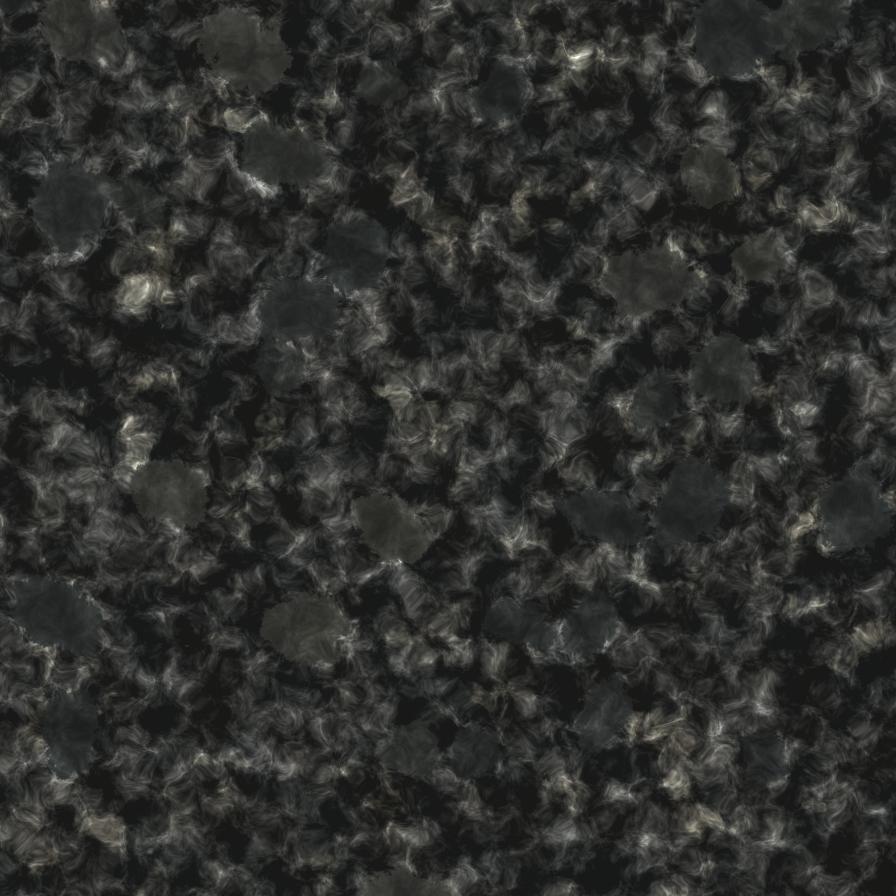
Reproduce this texture procedurally as a three.js fragment shader.

```glsl
varying vec2 vUv;

vec2 hash2(vec2 p) {
  vec3 q = fract(p.xyx * vec3(0.1031, 0.1030, 0.0973));
  q += dot(q, q.yzx + 33.33);
  return fract((q.xx + q.yz) * q.zy);
}

mat2 rotation(float angle) {
  float c = cos(angle), s = sin(angle);
  return mat2(c, s, -s, c);
}

float cornerSlope(vec2 cell, vec2 offset) {
  float angle = 6.2832 * hash2(cell + 71.0).x;
  return dot(vec2(cos(angle), sin(angle)), offset);
}

float gradientNoise(vec2 p) {
  vec2 i = floor(p), f = fract(p);
  vec2 u = f * f * f * (f * (f * 6.0 - 15.0) + 10.0);
  vec2 e = vec2(1.0, 0.0);
  return mix(
    mix(cornerSlope(i, f), cornerSlope(i + e, f - e), u.x),
    mix(cornerSlope(i + e.yx, f - e.yx), cornerSlope(i + 1.0, f - 1.0), u.x), u.y);
}

float fbm(vec2 p) {
  float sum = 0.0, amplitude = 1.0;
  for (int i = 0; i < 5; i++) {
    sum += amplitude * gradientNoise(p);
    p = mat2(1.6, 1.2, -1.2, 1.6) * p + 17.3;
    amplitude *= 0.7;
  }
  return sum;
}

// Rounded, ragged crystals scattered over a jittered grid
vec3 addCrystals(vec3 rock, vec2 uv, float grit) {
  vec2 p = uv * 8.0;
  float ragged = 0.45 * gradientNoise(p * 2.3) + 0.3 * fbm(p * 5.0 + 9.0);
  for (int y = -1; y <= 1; y++) {
    for (int x = -1; x <= 1; x++) {
      vec2 cell = floor(p) + vec2(float(x), float(y));
      vec2 kind = hash2(cell + 13.0);
      vec2 shape = hash2(cell + 57.0);
      vec2 center = cell + 0.5 + 0.7 * (hash2(cell + 31.0) - 0.5);
      float radius = mix(0.23, 0.43, shape.x);
      vec2 q = rotation(shape.y * 2.4 - 1.6) * (p - center);
      q /= radius * vec2(1.0, mix(0.55, 0.95, kind.y));
      float edge = length(q) + ragged;
      float present = step(kind.x, 0.5);

      // Broken pale rim, then a calm, faintly mottled face
      float rim = smoothstep(0.75, 1.0, edge) * smoothstep(1.35, 1.05, edge);
      rock *= 1.0 + 0.35 * present * rim * smoothstep(-0.2, 0.3, grit);
      vec3 face = mix(vec3(0.135, 0.15, 0.148), vec3(0.235, 0.232, 0.207), shape.y * kind.y * 1.3);
      face *= exp(0.28 * grit) * (1.0 + 0.2 * smoothstep(0.5, 1.0, edge));
      float cover = present * smoothstep(1.06, 0.9, edge) * mix(0.55, 0.9, shape.x);
      rock = mix(rock, face, cover);
    }
  }
  return rock;
}

void main() {
  vec2 uv = vUv;
  vec2 warp = vec2(gradientNoise(uv * 34.0), gradientNoise(uv * 34.0 + 40.0));
  vec2 bent = uv + 0.014 * warp;

  // Crumbly mineral grit over broad light and dark regions
  float grit = fbm(bent * 23.0 + 5.0);
  float broad = fbm(uv * 4.5 + 23.0);
  float tone = 1.12 * grit + 0.38 * broad;

  // Thin pale threads between the grains
  float thread = smoothstep(0.09, 0.0, abs(gradientNoise(bent * 31.0 + 80.0)));
  tone += 0.28 * thread * smoothstep(-0.05, 0.35, gradientNoise(uv * 10.0 + 60.0) + 0.4 * grit);

  // Warm feldspar patches
  float patchMask = smoothstep(0.32, 0.62, fbm(uv * 8.5 + 130.0) + 0.15 * grit);
  tone += 0.42 * patchMask;

  float light = 0.075 + 0.925 * 0.163 * exp(tone) - 0.065 * exp(-0.5 * tone);
  light = max(light, 0.095);
  vec3 tint = mix(vec3(0.965, 1.01, 0.965), vec3(1.01, 1.01, 0.965), smoothstep(0.12, 0.28, light));
  tint = mix(tint, vec3(1.04, 1.02, 0.91), 0.8 * patchMask);
  tint *= 1.0 + 0.05 * gradientNoise(uv * 15.0 + 11.0) * vec3(-1.0, 0.0, 1.0);

  gl_FragColor = vec4(addCrystals(light * tint, uv, grit), 1.0);
}
```
